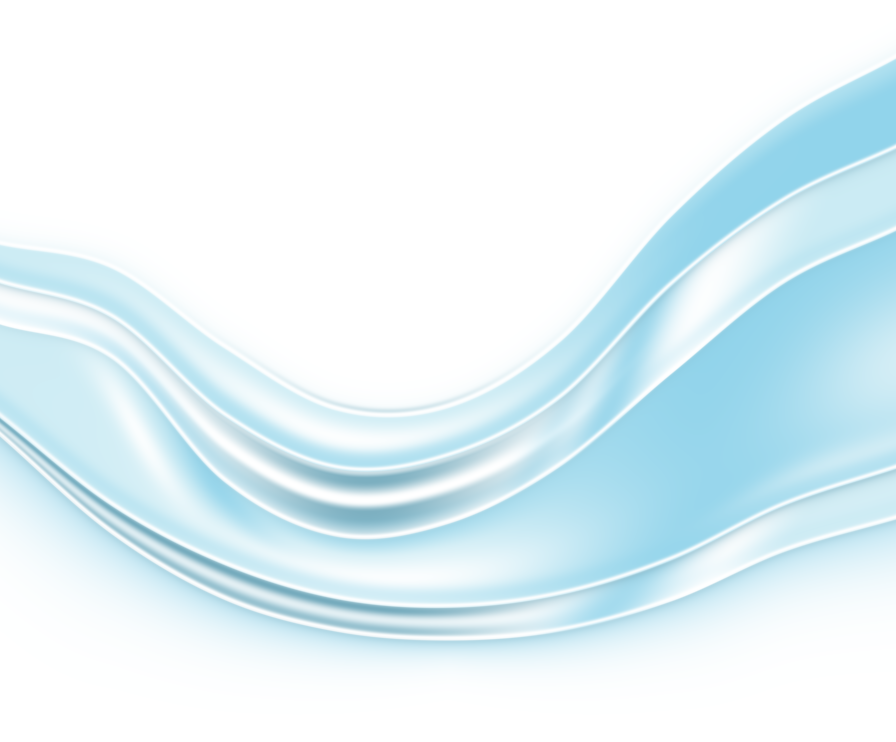
Write a Shadertoy shader that draws this background.

```glsl
// Satin ribbons sweeping across white: five spline edges split the wave into
// bands, each shaded by its position along (x) and across (t) the ribbon.
// Bright crests with thin shadows trim the edges; a soft glow lies below.

#define LINE_WIDTH 0.0032
#define SHADOW_WIDTH 0.006
#define FOLD_SHADE 0.95
#define SHEEN 0.95
#define GLOW_STRENGTH 0.55
#define FOLD_POSITION 0.43

const vec3 WHITE = vec3(1.0);
const vec3 MIST = vec3(0.88, 0.95, 0.97);
const vec3 PALE = vec3(0.76, 0.91, 0.95);
const vec3 SKY = vec3(0.57, 0.83, 0.92);
const vec3 STEEL = vec3(0.46, 0.67, 0.74);

float bump(float v, float center, float width) {
    float q = (v - center) / width;
    return exp(-q * q);
}

// Catmull-Rom curve through nine evenly spaced heights
float knot(float k[9], int i) {
    if (i < 0) return 2.0 * k[0] - k[1];
    if (i > 8) return 2.0 * k[8] - k[7];
    return k[i];
}

float spline(float x, float k[9]) {
    int i = clamp(int(floor(x * 8.0)), 0, 7);
    float f = x * 8.0 - float(i);
    float a = knot(k, i - 1), b = knot(k, i), c = knot(k, i + 1), d = knot(k, i + 2);
    return b + 0.5 * f * (c - a + f * (2.0 * a - 5.0 * b + 4.0 * c - d
             + f * (3.0 * (b - c) + d - a)));
}

// Approximate signed distance, positive above the curve
float edge(vec2 uv, float k[9]) {
    float aspect = iResolution.x / iResolution.y;
    float slope = (spline(uv.x + 0.01, k) - spline(uv.x - 0.01, k)) / (0.02 * aspect);
    return (uv.y - spline(uv.x, k)) / sqrt(1.0 + slope * slope);
}

// Position across a band: 0 at its upper edge, 1 at its lower edge
float across(float upper, float lower) {
    return clamp(-upper / max(lower - upper, 0.001), 0.0, 1.0);
}

// Join two bands with a bright crest, a tint above and a shadow below
vec3 crest(vec3 above, vec3 below, float d, float tint, float shade) {
    float px = 1.0 / iResolution.y;
    above = mix(above, SKY, tint * bump(d, 0.017, 0.012));
    below = mix(below, STEEL, shade * exp(-abs(d) / SHADOW_WIDTH));
    vec3 col = mix(above, below, smoothstep(-px, px, -d));
    return mix(col, WHITE, 0.92 * bump(d, LINE_WIDTH, LINE_WIDTH));
}

vec3 topBand(float x, float t) {
    vec3 col = mix(mix(PALE, MIST, 0.35), SKY, smoothstep(0.52, 0.8, x));
    col = mix(col, WHITE, SHEEN * bump(t, 0.45, 0.3) * bump(x, 0.38, 0.2));
    col = mix(col, SKY, 0.5 * smoothstep(0.55, 0.95, t) * bump(x, 0.4, 0.22));
    return mix(col, PALE, 0.6 * (1.0 - smoothstep(0.0, 0.35, t)) * smoothstep(0.6, 0.9, x));
}

vec3 foldedBand(float x, float t) {
    float q = x + 0.06 * (t - 0.5);
    vec3 col = mix(WHITE, mix(PALE, MIST, 0.3), smoothstep(0.77, 0.92, q));
    col = mix(col, SKY, 0.85 * bump(q, 0.695, 0.045) + 0.4 * bump(q, 0.61, 0.03));
    col = mix(col, SKY, 0.5 * smoothstep(0.4, 0.8, t) * bump(x, 0.18, 0.09));
    float upper = smoothstep(0.0, 0.1, t) * (1.0 - smoothstep(0.15, FOLD_POSITION, t));
    float lower = smoothstep(FOLD_POSITION, 0.6, t) * (1.0 - 0.75 * smoothstep(0.7, 1.0, t));
    col = mix(col, STEEL, FOLD_SHADE * (upper + lower) * bump(x, 0.41, 0.145));
    return mix(col, WHITE, 0.9 * bump(t, FOLD_POSITION, 0.07) * bump(x, 0.36, 0.2));
}

vec3 wideBand(float x, float t) {
    vec3 col = mix(mix(PALE, MIST, 0.4), SKY, smoothstep(0.45, 0.8, x));
    col = mix(col, WHITE, SHEEN * bump(t, 0.62, 0.32) * bump(x, 0.43, 0.2));
    col = mix(col, WHITE, 0.9 * bump(x - 0.15 * t, 0.11, 0.04) * bump(t, 0.3, 0.25));
    col = mix(col, SKY, 0.85 * bump(x - 0.1 * t, 0.23, 0.045) * (1.0 - smoothstep(0.1, 0.6, t)));
    col = mix(col, SKY, 0.6 * (1.0 - smoothstep(0.0, 0.3, t)) * bump(x, 0.45, 0.2));
    col = mix(col, MIST, 0.85 * bump(x, 1.02, 0.13) * bump(t, 0.55, 0.35));
    return mix(col, MIST, 0.75 * bump(t, 0.9, 0.09) * smoothstep(0.72, 0.95, x));
}

vec3 lowerBand(float x, float t) {
    float q = x + 0.05 * (t - 0.5);
    vec3 col = mix(WHITE, mix(PALE, MIST, 0.6), smoothstep(0.8, 0.9, q));
    col = mix(col, SKY, 0.8 * bump(q, 0.69, 0.065));
    float stripes = bump(t, 0.12, 0.2) + 0.75 * bump(t, 0.75, 0.2);
    return mix(col, STEEL, min(stripes, 1.0) * (1.0 - smoothstep(0.42, 0.66, x)));
}

void mainImage(out vec4 fragColor, in vec2 fragCoord) {
    vec2 uv = fragCoord / iResolution.xy;
    float x = uv.x;

    // Ribbon edges, from the top down
    float top = edge(uv, float[9](0.670, 0.638, 0.531, 0.447, 0.450, 0.539, 0.709, 0.838, 0.921));
    float second = edge(uv, float[9](0.618, 0.571, 0.439, 0.368, 0.384, 0.462, 0.615, 0.728, 0.799));
    float third = edge(uv, float[9](0.563, 0.516, 0.351, 0.277, 0.294, 0.371, 0.497, 0.618, 0.689));
    float fourth = edge(uv, float[9](0.437, 0.318, 0.239, 0.193, 0.181, 0.198, 0.245, 0.318, 0.368));
    float bottom = edge(uv, float[9](0.412, 0.280, 0.192, 0.149, 0.137, 0.149, 0.190, 0.256, 0.300));

    // Halo above and glow beneath the wave
    vec3 halo = mix(WHITE, MIST, 0.8 * exp(-max(top, 0.0) / 0.012));
    halo = mix(halo, STEEL, 0.3 * bump(top, 0.008, 0.004) * bump(x, 0.43, 0.12));
    float reach = 0.024 + 0.07 * abs(x - 0.5);
    vec3 glow = mix(WHITE, SKY, GLOW_STRENGTH * exp(-pow(max(-bottom, 0.0) / reach, 1.3)));

    // Bands painted from back to front
    vec3 col = crest(halo, topBand(x, across(top, second)), top, 0.0, 0.0);
    col = crest(col, foldedBand(x, across(second, third)), second, 0.3, 0.5);
    col = crest(col, wideBand(x, across(third, fourth)), third, 0.2, 0.2);
    col = crest(col, lowerBand(x, across(fourth, bottom)), fourth, 0.3, 0.65);
    col = crest(col, glow, bottom, 0.1, 0.4);
    fragColor = vec4(col, 1.0);
}
```
